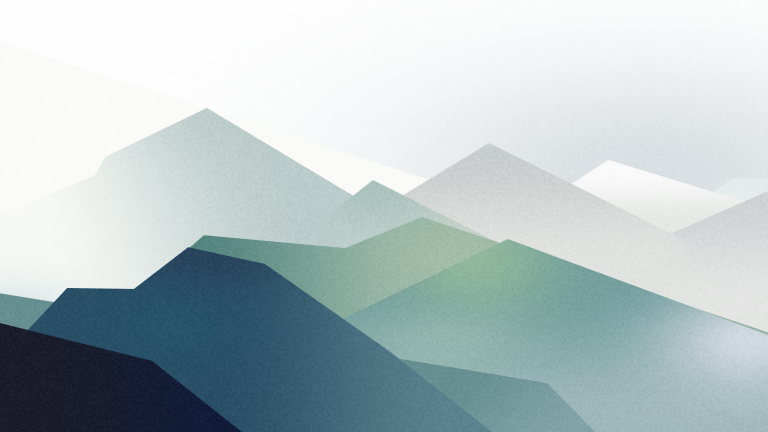
Write a WebGL 2 fragment shader that draws this background.

```glsl
#version 300 es
precision highp float;
// Misty layered mountains: straight-edged ridges, stacked from far to near.
// Each ridge is a min/max of half planes, tinted by gradients and soft glows,
// on a canvas 9 units high and 16 wide, finished with fine paper grain.
uniform vec2 u_resolution;
out vec4 fragColor;

// Signed distance below the line from a to b (a lies left of b)
float below(vec2 p, vec2 a, vec2 b) {
    vec2 t = normalize(b - a);
    return dot(p - a, vec2(t.y, -t.x));
}

// Convex ridge through three points
float peak(vec2 p, vec2 a, vec2 b, vec2 c) {
    return min(below(p, a, b), below(p, b, c));
}

// Soft elliptical spot
float glow(vec2 p, vec2 center, vec2 radius) {
    vec2 q = (p - center) / radius;
    return exp(-dot(q, q));
}

float hash(vec2 cell) {
    vec3 q = fract(cell.xyx * 0.1031);
    q += dot(q, q.yzx + 33.33);
    return fract((q.x + q.y) * q.z);
}

// Lays a colour over the scene with a smooth edge one pixel wide
void cover(inout vec3 scene, float d, vec3 color) {
    float pixel = 9.0 / u_resolution.y;
    scene = mix(scene, color, clamp(d / pixel + 0.5, 0.0, 1.0));
}

void main() {
    vec2 p = 9.0 * gl_FragCoord.xy / u_resolution.y;

    // Sky: white, with a cool haze on the right
    vec3 scene = mix(vec3(0.995), vec3(0.85, 0.875, 0.885), glow(p, vec2(13.5, 5.3), vec2(5.5, 2.4)));

    // Far snowy ridges
    cover(scene, below(p, vec2(4.31, 6.75), vec2(8.85, 5.29)), vec3(0.98, 0.98, 0.97));
    cover(scene, peak(p, vec2(14.9, 5.04), vec2(15.27, 5.29), vec2(16.0, 5.27)), vec3(0.90, 0.925, 0.925));
    vec3 snow = mix(vec3(0.90, 0.91, 0.90), vec3(0.98), smoothstep(4.3, 5.5, p.y));
    cover(scene, peak(p, vec2(11.94, 5.19), vec2(12.67, 5.67), vec2(15.42, 4.83)), snow);

    // Grey peaks on the right, paling toward their feet
    vec3 grey = mix(vec3(0.89, 0.895, 0.89), vec3(0.81, 0.825, 0.83), smoothstep(2.8, 4.9, p.y));
    cover(scene, below(p, vec2(14.02, 4.15), vec2(16.0, 5.02)), grey);
    grey = mix(vec3(0.88, 0.89, 0.88), vec3(0.78, 0.80, 0.80), smoothstep(3.5, 6.0, p.y));
    grey = mix(grey, scene, smoothstep(13.6, 15.0, p.x));
    cover(scene, peak(p, vec2(8.44, 4.96), vec2(10.19, 6.02), vec2(13.96, 4.15)), grey);

    // Large pale mountain, dissolving into mist on the left
    float d = min(below(p, vec2(2.19, 5.73), vec2(4.31, 6.75)), below(p, vec2(1.98, 5.35), vec2(2.19, 5.73)));
    d = min(max(d, below(p, vec2(0.0, 4.52), vec2(1.98, 5.35))), below(p, vec2(4.31, 6.75), vec2(7.33, 4.94)));
    vec3 pale = mix(vec3(0.97, 0.975, 0.96), vec3(0.73, 0.80, 0.795), smoothstep(0.6, 6.6, p.x + 0.35 * (p.y - 4.0)));
    pale = mix(pale, vec3(0.73, 0.79, 0.78), 0.5 * glow(p, vec2(4.4, 6.6), vec2(1.7, 1.0)));
    pale = mix(pale, vec3(0.70, 0.82, 0.83), 0.7 * glow(p, vec2(0.2, 2.0), vec2(1.8, 1.0)));
    cover(scene, d, pale);

    // Small peak between the pale mountain and the green hills
    vec3 sage = mix(vec3(0.74, 0.81, 0.79), vec3(0.67, 0.76, 0.74), smoothstep(3.8, 5.2, p.y));
    sage = mix(sage, vec3(0.78, 0.82, 0.79), smoothstep(8.0, 10.3, p.x));
    sage = mix(scene, sage, smoothstep(6.5, 7.4, p.x));
    cover(scene, peak(p, vec2(6.67, 4.38), vec2(7.77, 5.25), vec2(10.35, 3.96)), sage);

    // Green double ridge
    d = peak(p, vec2(3.96, 3.85), vec2(4.25, 4.10), vec2(7.19, 3.83));
    d = min(max(d, below(p, vec2(7.19, 3.83), vec2(8.79, 4.48))), below(p, vec2(8.79, 4.48), vec2(10.35, 3.96)));
    vec3 green = mix(vec3(0.33, 0.52, 0.50), vec3(0.59, 0.71, 0.65), smoothstep(3.8, 8.6, p.x));
    green = mix(green, vec3(0.66, 0.76, 0.66), 0.7 * glow(p, vec2(9.6, 3.6), vec2(1.4, 0.9)));
    cover(scene, d, green);

    // Broad teal mountain with a green summit and misty right side
    vec3 teal = mix(vec3(0.62, 0.72, 0.73), vec3(0.44, 0.61, 0.61), smoothstep(0.3, 2.9, p.y));
    teal = mix(teal, vec3(0.58, 0.73, 0.61), 0.9 * glow(p, vec2(9.9, 3.6), vec2(1.7, 1.2)));
    teal = mix(teal, vec3(0.63, 0.75, 0.71), 0.6 * glow(p, vec2(9.2, 1.9), vec2(1.8, 0.7)));
    teal = mix(teal, vec3(0.82, 0.85, 0.88), glow(p, vec2(15.7, 1.9), vec2(2.0, 1.1)));
    cover(scene, peak(p, vec2(7.19, 2.38), vec2(10.58, 4.02), vec2(16.0, 2.02)), teal);

    // Low shoulder at the foot
    vec3 shoulder = mix(vec3(0.40, 0.56, 0.57), vec3(0.51, 0.64, 0.66), smoothstep(8.2, 12.0, p.x - p.y));
    cover(scene, peak(p, vec2(8.23, 1.54), vec2(11.4, 1.02), vec2(12.4, 0.0)), shoulder);

    // Deep blue mountain, brightening down its right flank
    d = peak(p, vec2(0.58, 2.13), vec2(1.4, 3.0), vec2(2.79, 2.98));
    d = min(max(d, below(p, vec2(2.79, 2.98), vec2(3.92, 3.85))), below(p, vec2(3.92, 3.85), vec2(5.52, 3.5)));
    d = min(d, peak(p, vec2(5.52, 3.5), vec2(8.13, 1.67), vec2(10.25, 0.0)));
    vec3 blue = mix(vec3(0.16, 0.31, 0.40), vec3(0.36, 0.51, 0.56), smoothstep(4.3, 9.8, p.x));
    blue = mix(blue, vec3(0.16, 0.25, 0.35), 0.8 * glow(p, vec2(4.4, 3.7), vec2(1.6, 0.7)));
    blue = mix(blue, vec3(0.14, 0.35, 0.44), 0.5 * glow(p, vec2(3.6, 2.2), vec2(1.5, 0.8)));
    cover(scene, d, blue);

    // Nearest, almost black slope
    vec3 night = mix(vec3(0.10, 0.11, 0.17), vec3(0.07, 0.11, 0.22), smoothstep(1.0, 4.5, p.x));
    cover(scene, peak(p, vec2(0.0, 2.27), vec2(3.17, 1.48), vec2(5.04, 0.0)), night);

    // Paper grain, weakest on white
    float grain = hash(floor(p * 32.0)) - 0.5;
    scene += grain * mix(0.035, 0.006, smoothstep(0.8, 0.99, scene.g));
    fragColor = vec4(clamp(scene, 0.0, 1.0), 1.0);
}
```
